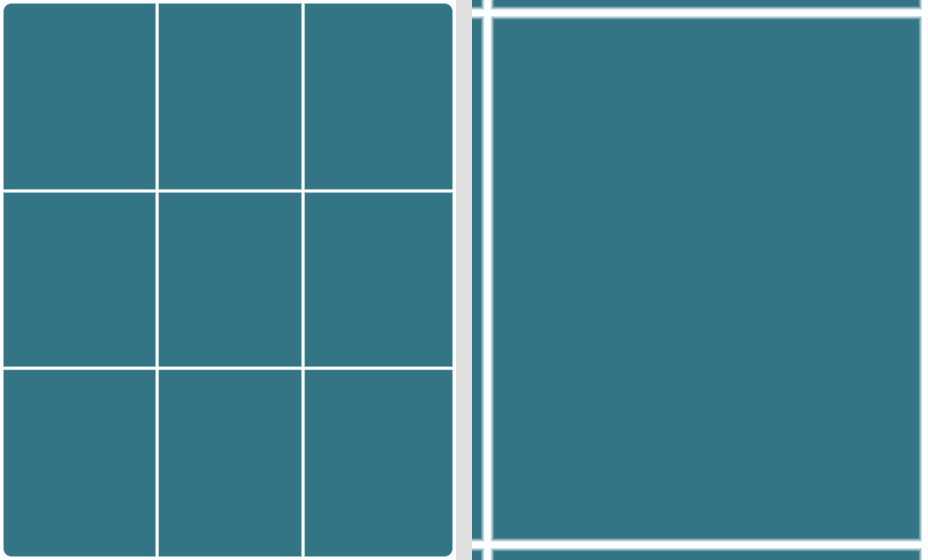
Left: the whole. Right: its middle third, enlarged.
Write a Shadertoy shader that draws this pattern.

```glsl
// Three by three grid of flat teal panes with white seams and a rounded white border.

const vec3 TEAL = vec3(0.20, 0.46, 0.52);
const vec3 WHITE = vec3(0.99, 1.00, 1.00);

// Lengths are fractions of the canvas height.
const float MARGIN = 0.0063;
const float CORNER_RADIUS = 0.0145;
const float SEAM_HALF_WIDTH = 0.0029;
const float EDGE_SOFTNESS = 0.0025;
const vec2 SEAM_CENTRE = vec2(0.0038, -0.0007 + 0.0014);
const vec2 SEAM_OFFSET = vec2(0.1303, 0.1583);

// Signed distance to a rounded box, negative inside.
float roundedBox(vec2 p, vec2 halfSize, float radius) {
    vec2 q = abs(p) - halfSize + radius;
    return length(max(q, 0.0)) + min(max(q.x, q.y), 0.0) - radius;
}

// Signed distance to mirrored pairs of seams on both axes, negative inside.
float seamGrid(vec2 p, vec2 offset, float halfWidth) {
    vec2 d = abs(abs(p) - offset);
    return min(d.x, d.y) - halfWidth;
}

// Coverage of the region where the distance is negative.
float coverage(float dist, float softness) {
    return clamp(0.5 - dist / softness, 0.0, 1.0);
}

void mainImage(out vec4 fragColor, in vec2 fragCoord) {
    // Centred coordinates with unit canvas height
    vec2 p = (fragCoord - 0.5 * iResolution.xy) / iResolution.y;
    vec2 halfCanvas = 0.5 * iResolution.xy / iResolution.y;
    float softness = max(EDGE_SOFTNESS, 1.0 / iResolution.y);

    // Rounded sheet cut into panes by the seams
    float sheet = roundedBox(p, halfCanvas - MARGIN, CORNER_RADIUS);
    float seams = seamGrid(p - SEAM_CENTRE, SEAM_OFFSET, SEAM_HALF_WIDTH);
    float pane = coverage(max(sheet, -seams), softness);

    fragColor = vec4(mix(WHITE, TEAL, pane), 1.0);
}
```
